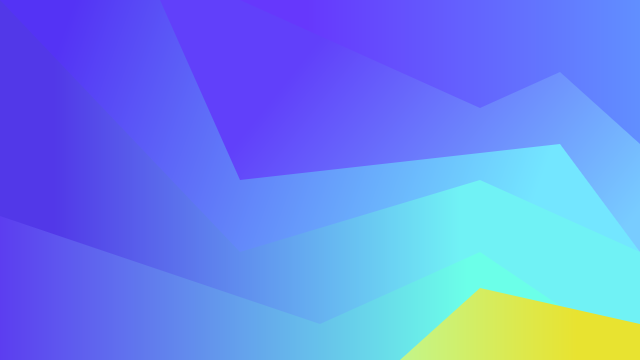
A Shadertoy shader for this background:

```glsl
#define VIOLET  vec3(0.40, 0.22, 0.99)
#define SKY     vec3(0.38, 0.56, 1.00)
#define IRIS    vec3(0.38, 0.25, 0.98)
#define ICE     vec3(0.47, 0.80, 1.00)
#define INDIGO  vec3(0.33, 0.20, 0.96)
#define AZURE   vec3(0.45, 0.90, 1.00)
#define NAVY    vec3(0.32, 0.22, 0.91)
#define CYAN    vec3(0.44, 0.95, 0.96)
#define GRAPE   vec3(0.36, 0.24, 0.94)
#define MINT    vec3(0.42, 1.00, 0.91)
#define LIME    vec3(0.77, 0.96, 0.53)
#define YELLOW  vec3(0.91, 0.89, 0.19)

// Signed distance to the line through a and b, positive below it
float belowLine(vec2 p, vec2 a, vec2 b) {
    vec2 d = b - a;
    return (a.y + d.y / d.x * (p.x - a.x) - p.y) * d.x / length(d);
}

// Antialiased coverage under a ridge of four points, ordered by x;
// the outer slopes continue past the ends
float ridge(vec2 p, vec2 a, vec2 b, vec2 c, vec2 d) {
    vec2 scale = vec2(iResolution.x / iResolution.y, 1.0);
    a *= scale;
    b *= scale;
    c *= scale;
    d *= scale;
    float side = p.x < b.x ? belowLine(p, a, b)
               : p.x < c.x ? belowLine(p, b, c)
               : belowLine(p, c, d);
    return clamp(side * iResolution.y + 0.5, 0.0, 1.0);
}

// Linear blend of two colours along the axis from a to b
vec3 gradient(vec2 p, vec2 a, vec2 b, vec3 from, vec3 to) {
    vec2 axis = b - a;
    return mix(from, to, clamp(dot(p - a, axis) / dot(axis, axis), 0.0, 1.0));
}

// Linear blend of two colours across x
vec3 sweep(float x, float start, float end, vec3 from, vec3 to) {
    return mix(from, to, clamp((x - start) / (end - start), 0.0, 1.0));
}

void mainImage(out vec4 fragColor, in vec2 fragCoord) {
    vec2 uv = fragCoord / iResolution.xy;
    vec2 p = fragCoord / iResolution.y;

    // Sky
    vec3 color = sweep(uv.x, 0.48, 1.0, VIOLET, SKY);

    // Far ridges with slanted gradients
    vec3 far = gradient(p, vec2(0.613, 0.551), vec2(1.388, -0.07), IRIS, ICE);
    color = mix(color, far, ridge(p, vec2(0.375, 1.0), vec2(0.75, 0.7),
                                  vec2(0.875, 0.8), vec2(1.0, 0.6)));
    vec3 middle = gradient(p, vec2(0.15, 0.838), vec2(1.451, 0.366), INDIGO, AZURE);
    color = mix(color, middle, ridge(p, vec2(0.25, 1.0), vec2(0.375, 0.5),
                                     vec2(0.875, 0.6), vec2(1.0, 0.3)));

    // Near ridges with horizontal gradients
    vec3 near = sweep(uv.x, 0.085, 0.72, NAVY, CYAN);
    color = mix(color, near, ridge(p, vec2(0.0, 1.0), vec2(0.375, 0.3),
                                   vec2(0.75, 0.5), vec2(1.0, 0.3)));
    vec3 front = sweep(uv.x, 0.0, 0.73, GRAPE, MINT);
    color = mix(color, front, ridge(p, vec2(0.0, 0.4), vec2(0.5, 0.1),
                                    vec2(0.75, 0.3), vec2(1.0, 0.0)));

    // Bright corner hill
    vec3 hill = sweep(uv.x, 0.635, 0.9, LIME, YELLOW);
    color = mix(color, hill, ridge(p, vec2(0.5, -0.2), vec2(0.75, 0.2),
                                   vec2(0.875, 0.15), vec2(1.0, 0.1)));

    fragColor = vec4(color, 1.0);
}
```
